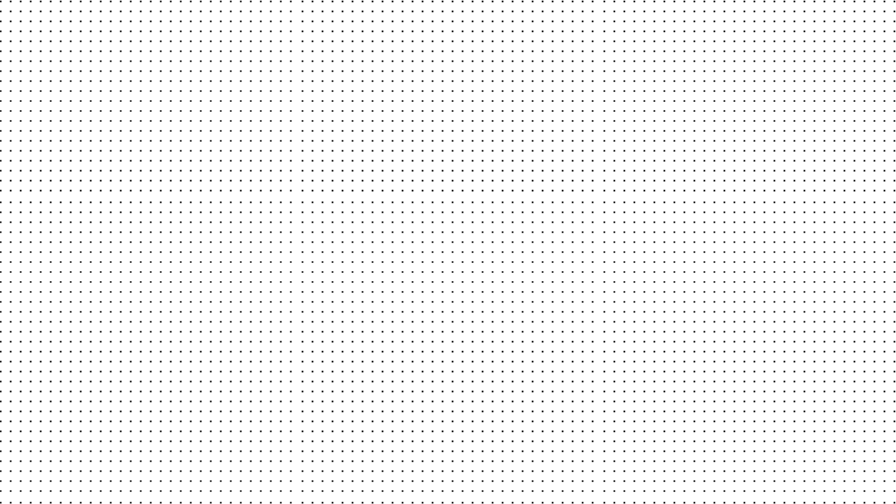
Write a WebGL 1 fragment shader that draws this pattern.

```glsl
precision highp float;
// Fine grid of small black dots on white, laid in square tiles with a slightly wider seam.
uniform vec2 u_resolution;

// Share of a filter window, centred at offset, that a dot of the given half size covers.
float dotCoverage(vec2 offset, float halfSize, vec2 window) {
  vec2 high = min(offset + 0.5 * window, vec2(halfSize));
  vec2 low = max(offset - 0.5 * window, vec2(-halfSize));
  vec2 overlap = max(high - low, 0.0) / window;
  return overlap.x * overlap.y;
}

// Offset from the nearest dot; each tile holds 30 by 30 dots.
vec2 nearestDot(vec2 p) {
  float pitch = 8.575;
  vec2 local = mod(p + 0.5 * pitch, 258.7) - 0.5 * pitch;
  vec2 index = clamp(floor(local / pitch + 0.5), 0.0, 29.0);
  return local - index * pitch;
}

void main() {
  // The canvas spans 768 by 434 units, measured from the top left.
  vec2 span = vec2(768.0, 434.0);
  vec2 uv = gl_FragCoord.xy / u_resolution;
  vec2 p = vec2(uv.x, 1.0 - uv.y) * span;

  // Soft box filter, a little wider than one pixel.
  vec2 window = 1.3 * span / u_resolution;
  vec2 offset = nearestDot(p - vec2(0.6, 174.2));
  float ink = dotCoverage(offset, 0.7, window);

  gl_FragColor = vec4(vec3(1.0 - ink), 1.0);
}
```
